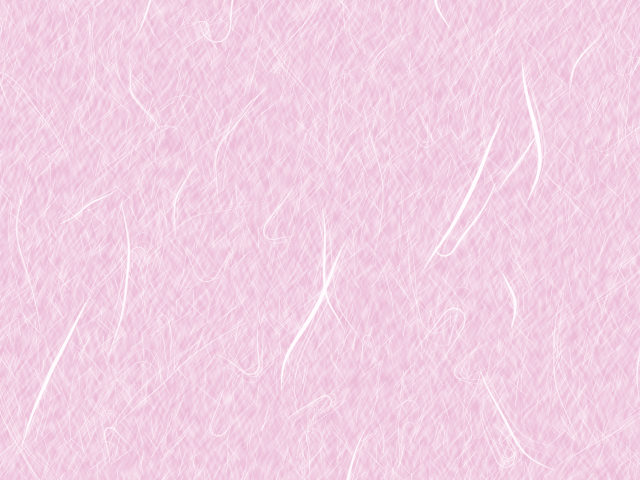
This texture is drawn by a Shadertoy shader. Its source:

```glsl
// Pink fibre paper: streaked gradient noise and a mesh of short pale hairs make
// the sheet; long white strands, bent or hooked and split into loose fibres,
// lie on top. One tone value runs from deep pink to white.
#define DEEP_PINK vec3(0.925, 0.740, 0.845)
#define FIBRE_WHITE vec3(1.0, 0.985, 0.995)
#define BASE_TONE 0.23
#define GRAIN_AMOUNT 0.36
#define GRAIN_SCALE vec2(30.0, 135.0)
#define HAIR_CELL 0.05
#define HAIR_LAYERS 10
#define HAIR_ALPHA 0.42
#define STRANDS 72
#define FIBRES 4
#define STEPS 28
#define MAIN_ANGLE 1.05

const float PI = 3.14159;

vec3 hash3(vec2 p) {
    vec3 q = fract(p.xyx * vec3(0.1031, 0.1030, 0.0973));
    q += dot(q, q.yxz + 33.33);
    return fract((q.xxy + q.yzz) * q.zyx);
}

vec2 direction(float angle) { return vec2(cos(angle), sin(angle)); }

float cornerSlope(vec2 cell, vec2 offset) {
    return dot(direction(2.0 * PI * hash3(cell + 71.0).x), offset);
}

float gradientNoise(vec2 p) {
    vec2 i = floor(p), f = fract(p);
    vec2 u = f * f * f * (f * (f * 6.0 - 15.0) + 10.0);
    vec2 e = vec2(1.0, 0.0);
    float low = mix(cornerSlope(i, f), cornerSlope(i + e, f - e), u.x);
    float high = mix(cornerSlope(i + e.yx, f - e.yx), cornerSlope(i + 1.0, f - 1.0), u.x);
    return mix(low, high, u.y);
}

// Noise stretched along one direction, with a slow waver
float streaks(vec2 p, float angle) {
    vec2 along = direction(angle);
    vec2 q = vec2(dot(p, along), dot(p, vec2(-along.y, along.x)));
    q.y += 0.025 * gradientNoise(p * 6.0 + angle);
    return gradientNoise(q * GRAIN_SCALE + 200.0);
}

float segmentDistance(vec2 p, vec2 a, vec2 b) {
    vec2 ab = b - a;
    float t = clamp(dot(p - a, ab) / dot(ab, ab), 0.0, 1.0);
    return length(p - a - ab * t);
}

// Mostly leaning right, a share leaning left
float fibreAngle(float pick, float spread) {
    return (pick < 0.68 ? MAIN_ANGLE : PI - 1.15) + (spread - 0.5) * 0.9;
}

// Short pale hairs, one per cell and layer
float hairMesh(vec2 p, float soft) {
    float clear = 1.0;
    for (int layer = 0; layer < HAIR_LAYERS; layer++) {
        vec2 q = p / HAIR_CELL + 0.37 * float(layer);
        for (int k = 0; k < 9; k++) {
            vec2 cell = floor(q) + vec2(k % 3 - 1, k / 3 - 1);
            vec2 id = cell + 50.0 + 131.0 * float(layer);
            vec3 place = hash3(id), look = hash3(id + 17.3);
            vec2 arm = direction(fibreAngle(look.x, look.y)) * mix(0.25, 0.62, place.z);
            vec2 middle = cell + place.xy;
            float d = segmentDistance(q, middle - arm, middle + arm) * HAIR_CELL;
            float cover = smoothstep(soft, -soft, d - 0.0007);
            clear *= 1.0 - cover * HAIR_ALPHA * mix(0.4, 1.6, look.z * look.z);
        }
    }
    return 1.0 - clear;
}

// A walked curve: gentle bend all along, sharper turn around turnAt
float strand(vec2 p, vec2 start, float heading, float len, float bend,
             float turn, float turnAt, float width, float soft) {
    if (distance(p, start) > len + 0.02) return 0.0;
    float cover = 0.0;
    vec2 a = start;
    for (int s = 0; s < STEPS; s++) {
        float t = (float(s) + 0.5) / float(STEPS);
        float angle = heading + bend * (t - 0.4) + 0.1 * sin(t * 9.0 + bend * 20.0)
                    + turn * smoothstep(turnAt - 0.14, turnAt + 0.14, t);
        vec2 b = a + direction(angle) * len / float(STEPS);
        float taper = sin(PI * t);
        float d = segmentDistance(p, a, b) - width * taper;
        cover = max(cover, smoothstep(soft, -soft, d) * smoothstep(0.0, 0.4, taper));
        a = b;
    }
    return cover;
}

// Each strand is a main fibre with thinner ones straying from it
float strandBundles(vec2 p, float aspect, float soft) {
    float clear = 1.0;
    for (int i = 0; i < STRANDS; i++) {
        float n = float(i);
        vec3 lie = hash3(vec2(n, 3.7)), form = hash3(vec2(n, 19.1)), body = hash3(vec2(n, 41.9));
        vec2 centre = fract(n * vec2(0.7549, 0.5698) + 0.2) * vec2(aspect + 0.1, 1.1) - 0.05;
        float heading = fibreAngle(lie.x, lie.y) + (lie.z < 0.5 ? PI : 0.0);
        float len = mix(0.13, 0.44, body.x);
        float side = form.x < 0.5 ? -1.0 : 1.0;
        float turn = side * (form.y < 0.45 ? mix(2.1, 3.2, form.y / 0.45) : form.y * 0.6);
        float width = mix(0.0006, 0.0046, pow(body.y, 4.0));
        for (int j = 0; j < FIBRES; j++) {
            vec3 stray = j == 0 ? vec3(0.5) : hash3(vec2(n + 0.5, float(j) * 7.3));
            float fibreLen = len * mix(0.75, 1.25, stray.z);
            float angle = heading + (stray.x - 0.5) * 0.22;
            vec2 start = centre - 0.4 * len * direction(heading) + (stray.yz - 0.5) * 0.022;
            float cover = strand(p, start, angle, fibreLen, (form.z - 0.5) * 1.1 + stray.y * 0.3,
                                 turn * mix(0.8, 1.2, stray.y), mix(0.5, 0.8, body.z),
                                 j == 0 ? width : 0.0004 + 0.2 * width, soft);
            clear *= 1.0 - cover * (j == 0 ? mix(0.55, 1.0, body.y) : mix(0.2, 0.65, stray.x));
        }
    }
    return 1.0 - clear;
}

void mainImage(out vec4 fragColor, in vec2 fragCoord) {
    vec2 p = fragCoord / iResolution.y;
    float soft = max(0.0013, 0.75 / iResolution.y);

    // Sheet
    float grain = streaks(p, MAIN_ANGLE) + 0.8 * streaks(p + 3.1, PI - 1.2);
    float tone = BASE_TONE + GRAIN_AMOUNT * grain + 0.06 * gradientNoise(p * 7.0 + 9.0);
    tone = mix(clamp(tone, 0.0, 1.0), 1.0, hairMesh(p, soft));

    // Strands
    tone = mix(tone, 1.0, strandBundles(p, iResolution.x / iResolution.y, soft));
    fragColor = vec4(mix(DEEP_PINK, FIBRE_WHITE, tone), 1.0);
}
```
